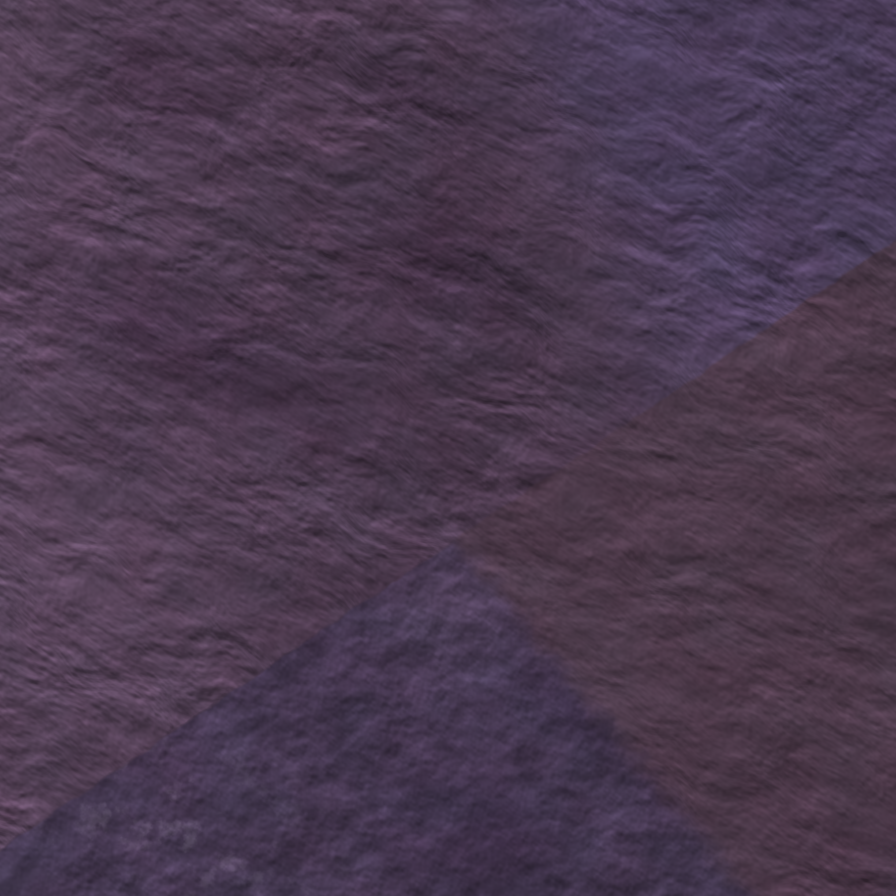
Reproduce this texture procedurally as a WebGL 1 fragment shader.

```glsl
precision highp float;
// Dusky violet rock: four tinted planes meet along a rising diagonal seam.
// Sheared fractal noise is lit as a height field for the chiselled grain,
// with broad stains and mottling laid over the planes.
uniform vec2 u_resolution;

float hash(vec2 p) {
  vec3 q = fract(p.xyx * 0.1031);
  q += dot(q, q.yzx + 33.33);
  return fract((q.x + q.y) * q.z);
}

float noise(vec2 p) {
  vec2 i = floor(p), f = fract(p);
  f = f * f * f * (f * (f * 6.0 - 15.0) + 10.0);
  return mix(mix(hash(i), hash(i + vec2(1.0, 0.0)), f.x),
             mix(hash(i + vec2(0.0, 1.0)), hash(i + vec2(1.0, 1.0)), f.x), f.y);
}

float fbm(vec2 p) {
  float sum = 0.0, amp = 0.5;
  for (int i = 0; i < 4; i++) {
    sum += amp * noise(p);
    p = mat2(0.88, 0.47, -0.47, 0.88) * p * 2.03 + 17.3;
    amp *= 0.5;
  }
  return sum;
}

// Axes along and across the grain, which falls to the right.
vec2 alongGrain(vec2 p) {
  return vec2(dot(p, vec2(0.9, -0.43)), dot(p, vec2(0.43, 0.9)));
}

// Chipped ridges, stretched along the grain.
float grainHeight(vec2 p) {
  p += 0.016 * vec2(noise(p * 19.0 + 4.0), noise(p * 19.0 + 31.0));
  return fbm(alongGrain(p) * vec2(24.0, 46.0) + 50.0);
}

// Rounder pits for the lower wedge.
float pitHeight(vec2 p) {
  return fbm(p * vec2(34.0, 38.0) + 90.0);
}

// Soft elliptical stain, tilted with the grain.
float stain(vec2 p, vec2 centre, vec2 size) {
  vec2 d = alongGrain(p - centre) / size;
  return exp(-dot(d, d));
}

void main() {
  vec2 p = gl_FragCoord.xy / u_resolution;

  // Plane masks: seam, lower wedge and the bluish upper right
  float wobble = 0.008 * (fbm(p * 50.0) - 0.47);
  float seam = p.y - 0.052 - 0.68 * p.x + wobble;
  float above = smoothstep(-0.003, 0.003, seam);
  float wedgeSide = 0.515 + 0.83 * (0.39 - p.y) - p.x + 4.0 * wobble;
  float wedge = (1.0 - above) * smoothstep(-0.022, 0.026, wedgeSide);
  float blue = above * smoothstep(-0.03, 0.20, p.x - 0.95 + 0.45 * p.y
             + 0.15 * (fbm(p * 7.0) - 0.47));

  // Base tints
  vec3 upper = mix(vec3(0.325, 0.252, 0.335), vec3(0.296, 0.228, 0.305),
                   smoothstep(0.0, 0.5, p.x));
  vec3 col = mix(vec3(0.296, 0.224, 0.285), upper, above);
  col = mix(col, vec3(0.290, 0.238, 0.348), blue);
  col = mix(col, vec3(0.264, 0.214, 0.308), wedge);

  // Broad dark stains and pale patches
  float dark = 0.75 * stain(p, vec2(0.49, 0.88), vec2(0.11, 0.04))
             + 0.80 * stain(p, vec2(0.49, 0.71), vec2(0.13, 0.08))
             + 0.90 * stain(p, vec2(0.23, 0.61), vec2(0.19, 0.065))
             + 0.60 * stain(p, vec2(0.17, 0.92), vec2(0.13, 0.07))
             + 0.45 * stain(p, vec2(0.14, 0.50), vec2(0.04, 0.02))
             + 0.40 * stain(p, vec2(1.0, 0.84), vec2(0.05, 0.04));
  dark *= above;
  dark += wedge * (0.7 * stain(p, vec2(0.53, 0.06), vec2(0.10, 0.08))
                 + 0.6 * stain(p, vec2(0.66, 0.20), vec2(0.12, 0.04)));
  dark += 0.4 * (1.0 - above) * stain(p, vec2(0.95, 0.04), vec2(0.15, 0.08));
  dark *= 0.5 + fbm(p * 14.0 + 8.0);
  col *= 1.0 - vec3(0.20, 0.24, 0.19) * dark;
  float pale = 0.8 * stain(p, vec2(0.50, 0.33), vec2(0.08, 0.07)) * wedge
             + 0.6 * stain(p, vec2(0.02, 0.97), vec2(0.13, 0.10))
             + 0.3 * stain(p, vec2(0.08, 0.40), vec2(0.20, 0.12)) * above;
  col += vec3(0.042, 0.035, 0.038) * pale;

  // Mottling, with a slight drift between rose and slate
  col *= 1.0 + 0.22 * (fbm(p * vec2(10.0, 14.0) + 3.0) - 0.47);
  col += (fbm(p * 20.0 + 70.0) - 0.47) * vec3(-0.014, 0.014, 0.010);

  // Relief lit from the upper left
  vec2 lightStep = vec2(-0.0016, 0.0042);
  float grain = grainHeight(p) - grainHeight(p + lightStep);
  float pit = pitHeight(p);
  float pits = pit - pitHeight(p + lightStep);
  float relief = mix(grain, pits, 0.8 * wedge);
  float strength = mix(0.75, 1.0, above) * (0.75 + 0.5 * noise(p * 9.0));
  col *= 1.0 + clamp(relief * 1.55 * strength, -0.36, 0.40);
  col *= 1.0 + 0.35 * wedge * (pit - 0.47);

  // Chalky flecks at the wedge's left and a faint rim on the seam
  float fleck = smoothstep(0.52, 0.80, fbm(p * 52.0 + 11.0));
  col += wedge * fleck * 0.09 * stain(p, vec2(0.18, 0.09), vec2(0.20, 0.09));
  col += blue * 0.02 * exp(-abs(seam) * 70.0);
  col += 0.018 * (noise(p * 240.0) - 0.5);

  gl_FragColor = vec4(clamp(col, 0.0, 1.0), 1.0);
}
```
